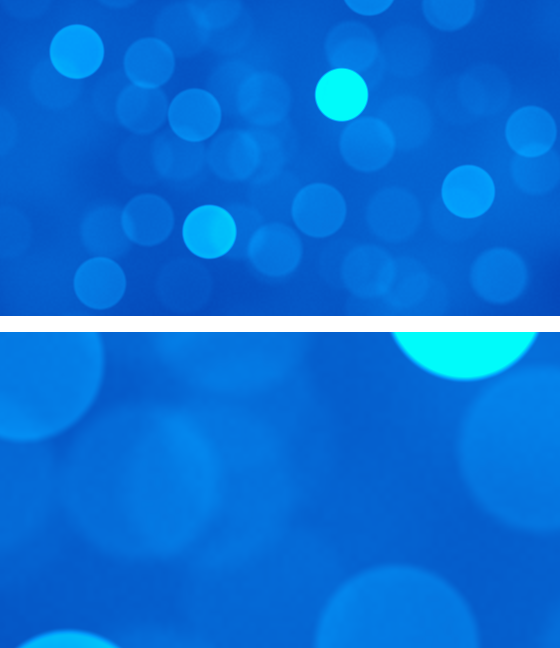
Top, the full canvas; bottom, a detail of the centre.
Give the GLSL for this background, as a WebGL 2 fragment shader.

```glsl
#version 300 es
precision highp float;
// Defocused blue lights: soft overlapping discs over a mottled blue haze.

uniform vec2 u_resolution;
out vec4 fragColor;

float hash(vec2 p) {
    vec3 q = fract(vec3(p.xyx) * 0.1031);
    q += dot(q, q.yzx + 33.33);
    return fract((q.x + q.y) * q.z);
}

float noise(vec2 p) {
    vec2 cell = floor(p);
    vec2 f = fract(p);
    f = f * f * f * (f * (f * 6.0 - 15.0) + 10.0);
    return mix(mix(hash(cell), hash(cell + vec2(1, 0)), f.x),
               mix(hash(cell + vec2(0, 1)), hash(cell + vec2(1, 1)), f.x), f.y);
}

// Flat disc with a faint brighter rim and a soft edge.
float bokeh(float dist, float radius, float blur) {
    float disc = 1.0 - smoothstep(radius - blur, radius + blur, dist);
    float rim = smoothstep(radius * 0.72, radius * 0.97, dist);
    return disc * (0.93 + 0.14 * rim);
}

// Maps a light level to deep blue, azure and finally cyan.
vec3 lightColor(float level) {
    float green = clamp(level, 0.26, 0.985);
    float blue = 0.98 - 0.9 * pow(max(0.6 - green, 0.0), 1.1);
    return vec3(0.02 * (1.0 - smoothstep(0.35, 0.9, green)), green, blue);
}

void main() {
    float aspect = u_resolution.x / u_resolution.y;
    vec2 p = gl_FragCoord.xy / u_resolution.y;

    // Haze: broad uneven glow, dimmer towards the sides and the bottom.
    float level = 0.35 + 0.13 * (noise(p * 2.6 + 4.7) - 0.5)
                       + 0.06 * (noise(p * 6.0 + 19.3) - 0.5);
    vec2 fromCenter = (p - vec2(0.52 * aspect, 0.58)) / vec2(aspect, 1.0);
    level += 0.02 - 0.13 * dot(fromCenter, fromCenter);

    // Discs: an even spread loosened by jitter, from one brilliant to many faint.
    for (int i = 0; i < 60; i++) {
        float n = float(i);
        vec2 jitter = vec2(hash(vec2(n, 3.1)), hash(vec2(n, 8.7))) - 0.5;
        vec2 center = fract(vec2(0.61, 0.70) + n * vec2(0.7549, 0.5698));
        center += jitter * 0.28 * min(n / 8.0, 1.0);
        center.x *= aspect;

        float strength = 0.62 * pow(n + 1.0, -0.8);
        float radius = 0.084 + 0.008 * (hash(vec2(n, 5.3)) - 0.5);
        float blur = mix(0.005, 0.016, smoothstep(2.0, 24.0, n));
        float dist = length(p - center);
        level += strength * bokeh(dist, radius, blur);

        // Slight bloom around the light.
        level += 0.05 * strength * exp(-pow(dist / 0.12, 2.0));
    }

    // Fine sensor grain.
    level += 0.012 * (noise(p * 140.0) - 0.5);

    fragColor = vec4(lightColor(level), 1.0);
}
```
